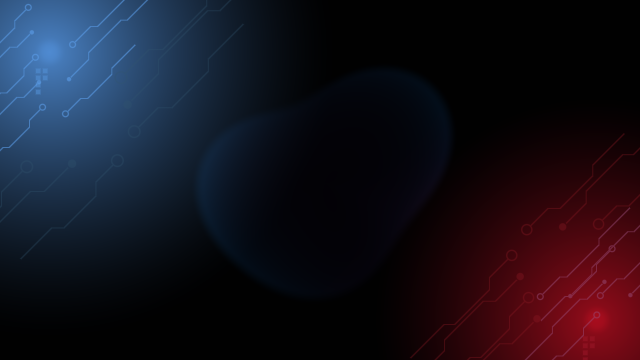
Write a Shadertoy shader that draws this background.

```glsl
// Dark backdrop with a blue glow at upper left, a red glow at lower right
// and a faint rounded shell between them. Circuit traces run diagonally
// through both glows, laid out by loops in a frame turned by 45 degrees.

const vec3 BLUE = vec3(0.29, 0.51, 0.77);
const vec3 RED = vec3(0.58, 0.045, 0.10);
const vec3 SHELL = vec3(0.003, 0.065, 0.105);

float cover(float d) {
    float px = 1.0 / iResolution.y;
    return 1.0 - smoothstep(-0.6 * px, 0.9 * px, d);
}

float falloff(float d, float radius, float power) {
    return pow(max(1.0 - d / radius, 0.0), power);
}

// x runs along the traces (up and right), y runs across (down and right)
vec2 diagonal(vec2 p) {
    return vec2(p.x + p.y, p.x - p.y) * 0.70711;
}

// A wire with two opposite bends, starting in a ring or a dot
float trace(vec2 q, float reach, float bend, float size, bool ring) {
    float lineWidth = 0.0011 + 0.03 * size;
    float firstBend = clamp(q.x - 0.22 * reach, 0.0, 1.7 * size);
    float secondBend = clamp(q.x - 0.62 * reach, 0.0, 1.5 * size);
    float wire = abs(q.y - bend * (firstBend - secondBend)) - lineWidth;
    wire = max(wire, max(size - q.x, q.x - reach));
    float node = length(q) - (ring ? size : 0.7 * size);
    if (ring) node = abs(node) - lineWidth;
    return min(wire, node);
}

// Evenly stepped traces; a negative reach runs them down and left
float traceGroup(vec2 q, vec2 start, vec2 stride, int count, float reach, float size) {
    float nearest = 1e3;
    for (int i = 0; i < count; i++) {
        float k = float(i);
        vec2 local = q - start - stride * k;
        local.x *= sign(reach);
        float bend = mod(k, 2.0) < 0.5 ? 1.0 : -1.0;
        float span = abs(reach) * (1.0 + 0.15 * sin(k * 2.4));
        nearest = min(nearest, trace(local, span, bend, size, bend > 0.0));
    }
    return cover(nearest);
}

// Two columns of small squares, the second half as tall
float squares(vec2 p) {
    const float PITCH = 0.0195;
    vec2 g = (p - vec2(-0.032, -0.052)) / PITCH;
    g.y = -g.y;
    float column = clamp(floor(g.x + 0.5), 0.0, 1.0);
    float row = clamp(floor(g.y + 0.5), 0.0, 3.0 - 2.0 * column);
    vec2 cell = abs(g - vec2(column, row)) * PITCH;
    return cover(max(cell.x, cell.y) - 0.0062);
}

// Soft hollow shape whose radius varies with the angle
vec3 shell(vec2 p) {
    float a = atan(p.y, p.x);
    float radius = 0.317 + 0.055 * cos(2.0 * (a - 0.593)) + 0.033 * cos(3.0 * (a - 0.75));
    float d = length(p) - radius;
    float inside = 1.0 - smoothstep(-0.025, 0.015, d);
    float rim = exp(min(d, 0.0) / 0.085) * inside;
    float strength = 0.64 + 0.36 * cos(2.0 * (a - 0.35));
    float lowerRight = smoothstep(0.3, 1.0, cos(a + 0.6));
    vec3 tint = mix(SHELL, vec3(0.05, 0.025, 0.075), 0.75 * lowerRight);
    return tint * rim * strength + vec3(0.008, 0.003, 0.018) * inside;
}

void mainImage(out vec4 fragColor, in vec2 fragCoord) {
    vec2 p = fragCoord / iResolution.y;
    float aspect = iResolution.x / iResolution.y;
    vec2 bluePos = p - vec2(0.138, 0.855);
    vec2 redPos = p - vec2(aspect - 0.12, 0.111);
    float blueDist = length(bluePos);
    float redDist = length(redPos);

    // Glows and shell
    vec3 color = vec3(0.002, 0.002, 0.004);
    color += BLUE * falloff(blueDist, 0.8, 1.5);
    color += RED * falloff(redDist, 0.63, 1.4);
    color += shell(p - vec2(0.508 * aspect, 0.491));

    // Bright cores and squares
    float blueCore = 1.0 - smoothstep(0.015, 0.045, blueDist);
    float redCore = 1.0 - smoothstep(0.015, 0.045, redDist);
    color += 0.06 * BLUE * blueCore + 0.13 * RED * redCore;
    color = mix(color, vec3(0.32, 0.56, 0.83), 0.6 * squares(bluePos));
    color = mix(color, vec3(0.62, 0.09, 0.16), 0.5 * squares(redPos));

    // Large dim traces
    vec2 b = diagonal(bluePos);
    vec2 r = diagonal(redPos);
    float blueDim = max(
        traceGroup(b, vec2(0.09, 0.19), vec2(-0.04, 0.066), 3, 0.5, 0.016),
        traceGroup(b, vec2(-0.27, 0.18), vec2(0.095, 0.083), 3, -0.45, 0.016));
    float redDim = max(
        traceGroup(r, vec2(0.04, -0.315), vec2(0.076, 0.065), 3, 0.38, 0.014),
        traceGroup(r, vec2(-0.04, -0.294), vec2(-0.025, 0.058), 4, -0.4, 0.014));
    color = mix(color, vec3(0.19, 0.33, 0.43), 0.33 * blueDim);
    color = mix(color, vec3(0.55, 0.10, 0.14), 0.36 * redDim);

    // Small bright traces
    float blueLit = max(
        traceGroup(b, vec2(0.06, 0.03), vec2(-0.075, 0.061), 3, 0.32, 0.008),
        traceGroup(b, vec2(0.046, -0.13), vec2(-0.042, 0.056), 5, -0.24, 0.008));
    float redLit = max(
        traceGroup(r, vec2(-0.065, -0.157), vec2(0.06, 0.058), 4, 0.35, 0.008),
        traceGroup(r, vec2(0.17, -0.11), vec2(-0.08, 0.05), 3, -0.28, 0.008));
    color = mix(color, vec3(0.36, 0.62, 0.92), 0.6 * blueLit);
    color = mix(color, vec3(0.60, 0.30, 0.48), 0.5 * redLit);

    fragColor = vec4(color, 1.0);
}
```
